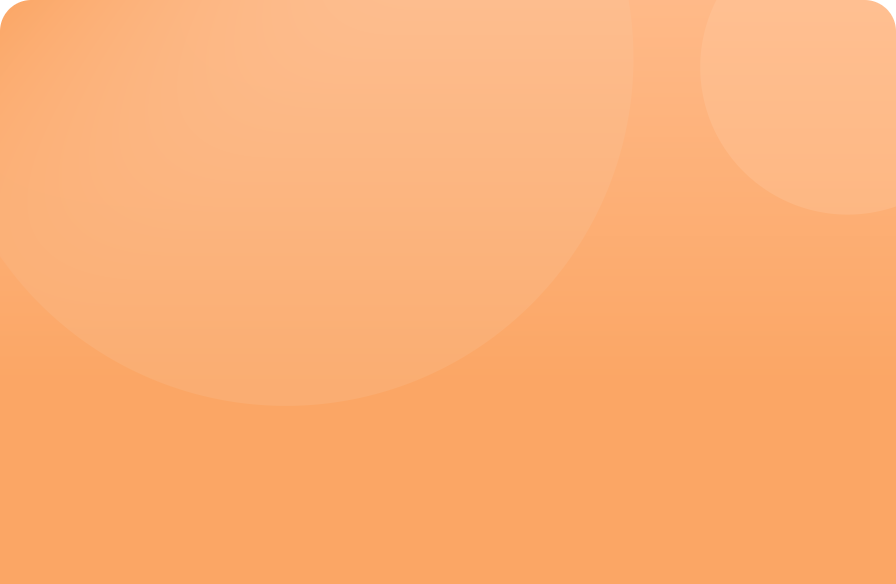
A WebGL 2 fragment shader for this background:

```glsl
#version 300 es
precision highp float;
// Warm orange card with rounded corners, a soft top glow and two translucent discs.

uniform vec2 u_resolution;
out vec4 fragColor;

// Colours
const vec3 BASE = vec3(0.984, 0.651, 0.396);
const vec3 GLOW = vec3(1.000, 0.727, 0.533);
const vec3 LARGE_TINT = vec3(0.965, 0.800, 0.660);
const vec3 SMALL_TINT = vec3(1.000, 0.820, 0.680);
const vec3 OUTSIDE = vec3(1.0);

// Lengths are fractions of the canvas width, measured from the top left
const vec2 LARGE_CENTER = vec2(0.319, 0.065);
const float LARGE_RADIUS = 0.388;
const float LARGE_ALPHA = 0.19;
const vec2 SMALL_CENTER = vec2(0.946, 0.075);
const float SMALL_RADIUS = 0.1645;
const float SMALL_ALPHA = 0.25;
const float GLOW_DEPTH = 0.43;
const float SHADE_REACH = 0.48;
const float CORNER_RADIUS = 0.035;

// Antialiased coverage of a signed distance
float coverage(float dist, float pixel) {
    return clamp(0.5 - dist / pixel, 0.0, 1.0);
}

float disc(vec2 p, vec2 center, float radius, float pixel) {
    return coverage(length(p - center) - radius, pixel);
}

float roundedBox(vec2 p, vec2 halfSize, float radius) {
    vec2 q = abs(p) - halfSize + radius;
    return length(max(q, 0.0)) + min(max(q.x, q.y), 0.0) - radius;
}

void main() {
    float pixel = 1.0 / u_resolution.x;
    vec2 size = u_resolution * pixel;
    vec2 p = gl_FragCoord.xy * pixel;
    p.y = size.y - p.y;

    // Vertical glow fading into the base
    vec3 background = mix(GLOW, BASE, clamp(p.y / GLOW_DEPTH, 0.0, 1.0));

    // Large disc, blending diagonally from solid base to a pale veil
    float reveal = clamp((p.x + p.y) / SHADE_REACH, 0.0, 1.0);
    reveal = 1.0 - (1.0 - reveal) * (1.0 - reveal);
    vec3 veil = mix(background, LARGE_TINT, LARGE_ALPHA);
    vec3 largeFill = mix(BASE, veil, reveal);
    vec3 color = mix(background, largeFill, disc(p, LARGE_CENTER, LARGE_RADIUS, pixel));

    // Small disc at the upper right
    float small = disc(p, SMALL_CENTER, SMALL_RADIUS, pixel);
    color = mix(color, SMALL_TINT, SMALL_ALPHA * small);

    // Only the two top corners are rounded: the box runs past the lower edge
    vec2 halfSize = vec2(0.5, size.y);
    float card = coverage(roundedBox(p - halfSize, halfSize, CORNER_RADIUS), pixel);
    fragColor = vec4(mix(OUTSIDE, color, card), 1.0);
}
```
